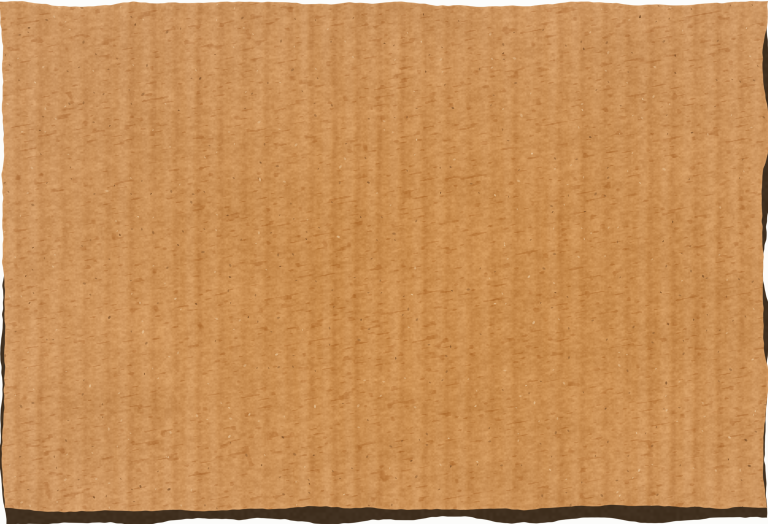
Write a WebGL 1 fragment shader that draws this texture.

```glsl
precision highp float;
// A torn sheet of corrugated cardboard over a dark backing on white.
// 34 soft vertical flutes are modulated by noise, with fibre grain and flecks;
// the torn outlines are four wavering edges combined into one distance.

uniform vec2 u_resolution;

float hash(vec2 p) {
  vec3 q = fract(vec3(p.xyx) * 0.1031);
  q += dot(q, q.yzx + 33.33);
  return fract((q.x + q.y) * q.z);
}

float noise(vec2 p) {
  vec2 i = floor(p), f = fract(p);
  f = f * f * (3.0 - 2.0 * f);
  return mix(mix(hash(i), hash(i + vec2(1.0, 0.0)), f.x),
             mix(hash(i + vec2(0.0, 1.0)), hash(i + 1.0), f.x), f.y);
}

// Wavering offset along one torn edge, centred on zero
float tear(float t, float seed) {
  return (noise(vec2(t * 8.0, seed)) - 0.5) * 0.014
       + (noise(vec2(t * 24.0, seed + 7.0)) - 0.5) * 0.005
       + (noise(vec2(t * 90.0, seed + 13.0)) - 0.5) * 0.0018;
}

// Inside distance of a torn sheet; margins are left, bottom, right, top
float sheet(vec2 p, float width, vec4 margin, float seed) {
  float left = p.x - margin.x - tear(p.y, seed);
  float bottom = p.y - margin.y - tear(p.x, seed + 20.0);
  float right = width - p.x - margin.z - tear(p.y, seed + 40.0);
  float top = 1.0 - p.y - margin.w - tear(p.x, seed + 60.0);
  return min(min(left, right), min(bottom, top));
}

// Sparse flecks: x is the dark coverage, y the light coverage
vec2 flecks(vec2 p, float cells) {
  vec2 g = p * cells, id = floor(g);
  vec2 centre = 0.2 + 0.6 * vec2(hash(id + 3.1), hash(id + 71.7));
  vec2 d = (fract(g) - centre) / cells;
  float angle = hash(id + 19.3) * 3.14;
  d = vec2(dot(d, vec2(cos(angle), sin(angle))) * 0.65,
           dot(d, vec2(-sin(angle), cos(angle))));
  float radius = mix(0.0008, 0.0022, pow(hash(id + 43.9), 3.0));
  float dot_ = 1.0 - smoothstep(radius * 0.4, radius + 0.0012, length(d));
  float kind = hash(id + 57.2);
  return dot_ * vec2(step(0.87, kind), step(kind, 0.09));
}

vec3 cardboard(vec2 p, float width) {
  // Broad tint: paler and pinker top left, more golden towards the middle
  float x = p.x / width;
  float golden = 1.0 - smoothstep(0.1, 0.75, length(vec2(x - 0.58, p.y - 0.42)));
  vec3 color = mix(vec3(0.806, 0.590, 0.383), vec3(0.792, 0.556, 0.312), golden);
  color += 0.025 * (noise(p * 5.0) - 0.5) + 0.022 * (noise(p * vec2(13.0, 22.0)) - 0.5);

  // Flutes: a pale crest beside a slightly darker groove
  float wobble = 0.12 * (noise(vec2(x * 34.0, p.y * 9.0)) - 0.5);
  float flute = x * 34.0 + wobble;
  float phase = fract(flute);
  float crest = smoothstep(0.12, 0.40, phase) * (1.0 - smoothstep(0.52, 0.74, phase));
  float groove = smoothstep(0.66, 0.80, phase) * (1.0 - smoothstep(0.84, 1.0, phase));
  float strength = 0.55 + 0.45 * hash(vec2(floor(flute), 5.0));
  strength *= 0.55 + 0.75 * noise(vec2(floor(flute) * 3.7, p.y * 11.0));
  color += strength * (crest - 0.4) * vec3(0.024, 0.034, 0.044);
  color -= strength * groove * vec3(0.026, 0.029, 0.026);

  // Fibre grain, drawn out sideways and slightly tilted
  vec2 q = vec2(p.x + 0.25 * p.y, p.y - 0.18 * p.x);
  float grain = 0.5 * noise(q * vec2(75.0, 150.0))
              + 0.6 * noise(q * vec2(150.0, 260.0) + 40.0)
              + 0.5 * noise(p * 330.0 + 90.0) - 0.8;
  color += grain * vec3(0.075, 0.085, 0.085);
  float fibre = smoothstep(0.76, 0.95, noise(q * vec2(65.0, 190.0) + 150.0));
  color -= fibre * vec3(0.055, 0.070, 0.070);

  // Flecks at two scales
  vec2 fine = flecks(p, 42.0), coarse = flecks(p + 3.7, 19.0);
  color = mix(color, vec3(0.46, 0.29, 0.14), min(1.0, 0.40 * fine.x + 0.65 * coarse.x));
  return mix(color, vec3(0.93, 0.81, 0.65), min(1.0, 0.40 * fine.y + 0.60 * coarse.y));
}

void main() {
  vec2 p = gl_FragCoord.xy / u_resolution.y;
  float width = u_resolution.x / u_resolution.y;
  float aa = 0.75 / u_resolution.y;

  // Dark backing shows mainly below, in slivers at the sides
  float backing = sheet(p, width, vec4(0.006, 0.006, 0.003, 0.022), 101.0);
  float card = sheet(p, width, vec4(0.008, 0.028, 0.006, 0.007), 11.0);

  vec3 color = vec3(0.99, 0.99, 0.98);
  vec3 brown = vec3(0.25, 0.185, 0.12) + 0.03 * (noise(p * 160.0) - 0.5);
  color = mix(color, brown, smoothstep(-aa, aa, backing));

  // Card with a faintly paler torn rim
  vec3 face = cardboard(p, width);
  face += 0.025 * (1.0 - smoothstep(0.0, 0.006, card));
  color = mix(color, face, smoothstep(-aa, aa, card));
  gl_FragColor = vec4(color, 1.0);
}
```
